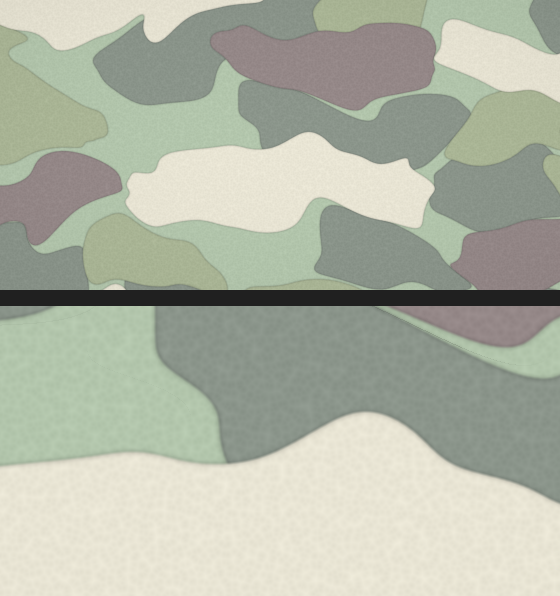
Top, the full canvas; bottom, a detail of the centre.
A WebGL 1 fragment shader for this pattern:

```glsl
precision highp float;
// Soft woodland camouflage: wavy overlapping blobs in five muted colours on grained vinyl.
uniform vec2 u_resolution;

const vec3 MINT  = vec3(0.695, 0.770, 0.670);
const vec3 GREY  = vec3(0.540, 0.580, 0.540);
const vec3 OLIVE = vec3(0.665, 0.710, 0.585);
const vec3 MAUVE = vec3(0.580, 0.530, 0.530);
const vec3 CREAM = vec3(0.905, 0.890, 0.825);

const vec2 CELLS_PER_HEIGHT = vec2(2.6, 4.5);              // wide, flat cells
const vec4 BLOB_RADIUS = vec4(0.60, 0.59, 0.53, 0.55);     // grey, olive, mauve, cream
const float MERGE_SHARPNESS = 8.0;

vec2 hash2(vec2 p) {
  vec2 s = vec2(dot(p, vec2(127.1, 311.7)), dot(p, vec2(269.5, 183.3)));
  return fract(sin(s) * 43758.545);
}

// Alternating layered sine shears: they bend outlines but keep areas nearly equal.
vec2 wavyWarp(vec2 q) {
  float freq = 3.0, amp = 0.19, phase = 0.7;
  for (int i = 0; i < 3; i++) {
    q.y += amp * sin(freq * (q.x + 0.4 * q.y) + phase);
    q.x += amp * sin(freq * (0.8 * q.y - 0.3 * q.x) + 1.7 * phase);
    freq *= 1.9;
    amp *= 0.5;
    phase += 2.3;
  }
  return q;
}

// Colour layer of a cell as a mask (grey, olive, mauve, cream); zero is the mint base.
vec4 layerMask(vec2 cell) {
  float slot = floor(mod(cell.x + 5.0 * cell.y + 0.5, 13.0));
  if (slot > 5.5 && slot < 8.5) return vec4(0.0, 0.0, 0.0, 1.0);
  if (slot > 3.5 && slot < 5.5) return vec4(0.0, 0.0, 1.0, 0.0);
  float rest = mod(slot, 9.0);
  if (abs(rest - 1.0) < 0.5) return vec4(0.0, 1.0, 0.0, 0.0);
  if (abs(rest - 2.0) < 0.5) return vec4(0.0);
  return vec4(1.0, 0.0, 0.0, 0.0);
}

// Smooth union of the jittered blobs of each layer; positive inside.
vec4 blobFields(vec2 p) {
  vec2 q = wavyWarp(p * CELLS_PER_HEIGHT);
  vec2 home = floor(q);
  vec4 sum = vec4(0.0001);
  for (int j = -1; j <= 1; j++) {
    for (int i = -1; i <= 1; i++) {
      vec2 cell = home + vec2(float(i), float(j));
      vec2 jitter = hash2(cell) - 0.5;
      float dist = length(q - cell - 0.5 - 0.34 * jitter);
      vec4 inside = BLOB_RADIUS + 0.1 * jitter.y - dist;
      sum += layerMask(cell) * exp(MERGE_SHARPNESS * inside);
    }
  }
  return log(sum) / MERGE_SHARPNESS;
}

// Cellular noise: distance to the nearest scattered point.
float cellular(vec2 p) {
  vec2 home = floor(p);
  float nearest = 2.0;
  for (int j = -1; j <= 1; j++) {
    for (int i = -1; i <= 1; i++) {
      vec2 cell = home + vec2(float(i), float(j));
      nearest = min(nearest, length(p - cell - hash2(cell)));
    }
  }
  return nearest;
}

// Paints one layer with a smooth edge and a thin dark seam.
vec3 paintLayer(vec3 below, vec3 paint, float dist, float softness) {
  vec3 col = mix(below, paint, smoothstep(-softness, softness, dist));
  float seam = dist / 0.0035;
  return col * (1.0 - 0.11 * exp(-seam * seam));
}

void main() {
  vec2 p = gl_FragCoord.xy / u_resolution.y;
  float pixel = 1.0 / u_resolution.y;

  // Fields divided by their slope give distances in canvas heights.
  vec4 field = blobFields(p);
  vec4 slopeX = (blobFields(p + vec2(pixel, 0.0)) - field) / pixel;
  vec4 slopeY = (blobFields(p + vec2(0.0, pixel)) - field) / pixel;
  vec4 dist = field / max(sqrt(slopeX * slopeX + slopeY * slopeY), vec4(0.8));

  float softness = max(0.0022, 0.75 * pixel);
  vec3 col = MINT;
  col = paintLayer(col, GREY, dist.x, softness);
  col = paintLayer(col, OLIVE, dist.y, softness);
  col = paintLayer(col, MAUVE, dist.z, softness);
  col = paintLayer(col, CREAM, dist.w, softness);

  // Fine leathery grain and a gentle fall-off of light towards the corners.
  float grain = cellular(p * 125.0) + 0.6 * cellular(p * 62.0 + 17.0) - 0.7;
  col += 0.035 * grain;
  vec2 fromCentre = gl_FragCoord.xy / u_resolution - 0.5;
  col *= 1.01 - 0.09 * dot(fromCentre, fromCentre);

  gl_FragColor = vec4(col, 1.0);
}
```
